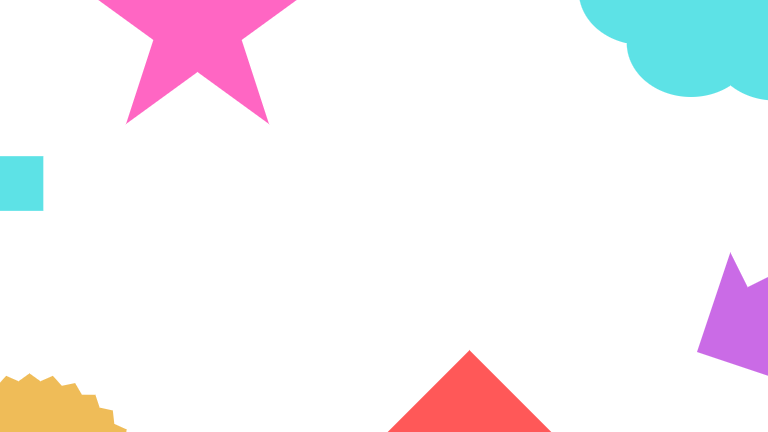
Reproduce this background procedurally as a Shadertoy shader.

```glsl
// Colours
const vec3 PAPER  = vec3(1.0);
const vec3 CYAN   = vec3(0.365, 0.886, 0.902);
const vec3 PINK   = vec3(1.0, 0.4, 0.765);
const vec3 CORAL  = vec3(1.0, 0.345, 0.345);
const vec3 GOLD   = vec3(0.937, 0.737, 0.345);
const vec3 VIOLET = vec3(0.792, 0.42, 0.902);

// Layout, in units of the canvas height
const vec2  STAR_CENTER = vec2(0.4572, 0.9407);
const float STAR_OUTER = 0.2815, STAR_INNER = 0.1075;
const vec2  BURST_CENTER = vec2(0.0683, -0.1238);
const float BURST_OUTER = 0.2595, BURST_INNER = 0.2426;
const vec2  SQUARE_CENTER = vec2(0.037, 0.5752);
const float SQUARE_HALF = 0.0633;
const vec2  DIAMOND_CENTER = vec2(1.0868, 0.0);
const float DIAMOND_HALF = 0.1895;
const vec2  ARROW_TIP = vec2(1.6134, 0.1852);
const float ARROW_ANGLE = 0.4625, ARROW_HEAD = 0.172, ARROW_SHAFT = 0.082;
const vec2  PUFF_RADII = vec2(0.1487, 0.125);
const vec2  PUFFS[4] = vec2[4](vec2(1.4884, 1.0208), vec2(1.5995, 0.9005),
                               vec2(1.794, 0.8924), vec2(1.6366, 1.0));

const float PI = 3.14159;

// Star with one point straight up, folded into half of one spike
float starDistance(vec2 p, float points, float outer, float inner) {
    float halfStep = PI / points;
    float angle = mod(atan(p.x, p.y) + halfStep, 2.0 * halfStep) - halfStep;
    vec2 folded = length(p) * vec2(cos(angle), abs(sin(angle)));
    vec2 tip = vec2(outer, 0.0);
    vec2 edge = inner * vec2(cos(halfStep), sin(halfStep)) - tip;
    return dot(folded - tip, normalize(vec2(edge.y, -edge.x)));
}

float squareDistance(vec2 p, float halfSize) {
    vec2 d = abs(p) - halfSize;
    return max(d.x, d.y);
}

float diamondDistance(vec2 p, float halfDiagonal) {
    return (abs(p.x) + abs(p.y) - halfDiagonal) * sqrt(0.5);
}

// Arrow with its tip at the origin and its shaft along the given angle
float arrowDistance(vec2 p, float angle) {
    vec2 axis = vec2(cos(angle), sin(angle));
    float along = dot(p, axis);
    float across = abs(dot(p, vec2(-axis.y, axis.x)));
    float head = max((across - along) * sqrt(0.5), along - ARROW_HEAD);
    float shaft = max(across - ARROW_SHAFT, 0.5 * ARROW_HEAD - along);
    return min(head, shaft);
}

// Union of equal ellipses
float cloudDistance(vec2 p) {
    float d = 1e3;
    for (int i = 0; i < 4; i++) {
        d = min(d, (length((p - PUFFS[i]) / PUFF_RADII) - 1.0) * PUFF_RADII.y);
    }
    return d;
}

void paint(inout vec3 color, vec3 ink, float d) {
    color = mix(color, ink, clamp(0.5 - d * iResolution.y, 0.0, 1.0));
}

void mainImage(out vec4 fragColor, in vec2 fragCoord) {
    vec2 p = fragCoord / iResolution.y;
    vec3 color = PAPER;

    paint(color, PINK, starDistance(p - STAR_CENTER, 5.0, STAR_OUTER, STAR_INNER));
    paint(color, GOLD, starDistance(p - BURST_CENTER, 30.0, BURST_OUTER, BURST_INNER));
    paint(color, CYAN, squareDistance(p - SQUARE_CENTER, SQUARE_HALF));
    paint(color, CYAN, cloudDistance(p));
    paint(color, CORAL, diamondDistance(p - DIAMOND_CENTER, DIAMOND_HALF));
    paint(color, VIOLET, arrowDistance(p - ARROW_TIP, ARROW_ANGLE));

    fragColor = vec4(color, 1.0);
}
```
